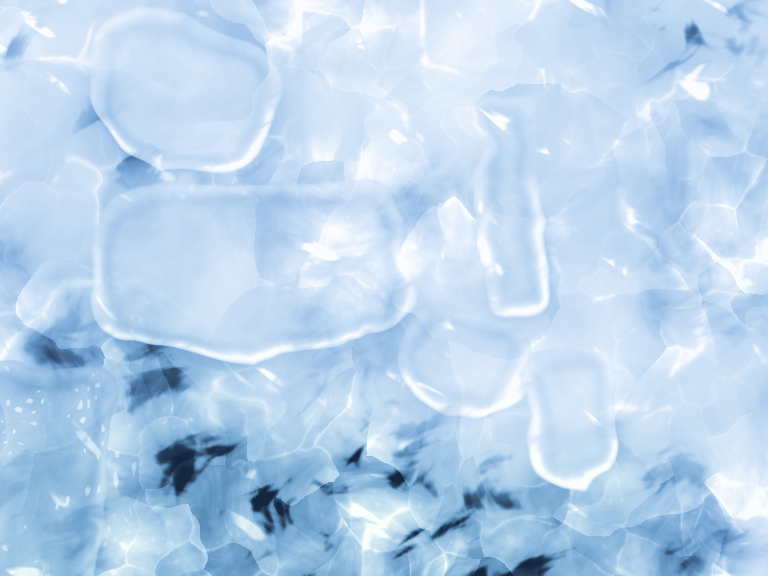
This texture is drawn by a Shadertoy shader. Its source:

```glsl
vec2 hash2(vec2 p) {
    vec3 h = fract(p.xyx * vec3(0.1031, 0.103, 0.0973));
    h += dot(h, h.yzx + 33.33);
    return fract((h.xx + h.yz) * h.zy);
}

mat2 rotate(float a) { return mat2(cos(a), -sin(a), sin(a), cos(a)); }

float bump(float x, float width) { return exp(-x * x / (width * width)); }

// Layered sines, each octave bent by the one before
float swirl(vec2 p, int octaves) {
    float sum = 0.0, amp = 0.5;
    for (int i = 0; i < octaves; i++) {
        p = rotate(0.9) * p * 1.7 + 1.3;
        p += 0.5 * sin(p.yx + 0.7);
        sum += amp * sin(p.x) * sin(p.y);
        amp *= 0.64;
    }
    return sum;
}

// Cellular facets: x = distance to border, y = tilted shade of the cell
vec2 facets(vec2 p) {
    vec2 cell = floor(p), nearest = vec2(0.0);
    float first = 9.0, second = 9.0, id = 0.0;
    for (int j = -1; j <= 1; j++)
    for (int i = -1; i <= 1; i++) {
        vec2 c = cell + vec2(i, j), h = hash2(c + 40.0);
        vec2 offset = c + h - p;
        float d = length(offset);
        if (d < first) {
            second = first;
            first = d;
            nearest = offset;
            id = h.x;
        } else second = min(second, d);
    }
    float angle = id * 40.0;
    return vec2(second - first, id - 0.5 + dot(nearest, vec2(cos(angle), sin(angle))));
}

// Rounded block whose underside rises away from its middle
float blockDistance(vec2 p, vec4 box, float tilt, float bend) {
    vec2 q = rotate(tilt) * (p - box.xy);
    q.y -= bend * abs(q.x) * clamp(-q.y / box.w, 0.0, 1.0);
    float radius = 0.6 * min(box.z, box.w);
    q = abs(q) - box.zw + radius;
    return length(max(q, 0.0)) + min(max(q.x, q.y), 0.0) - radius;
}

vec3 iceColour(float tone) {
    vec3 ramp[8] = vec3[8](
        vec3(0.09, 0.14, 0.27), vec3(0.20, 0.29, 0.43), vec3(0.33, 0.51, 0.71),
        vec3(0.47, 0.65, 0.84), vec3(0.62, 0.76, 0.91), vec3(0.75, 0.85, 0.95),
        vec3(0.85, 0.91, 0.98), vec3(0.98, 0.99, 1.0));
    tone = clamp(tone, 0.0, 6.99);
    int i = int(tone);
    return mix(ramp[i], ramp[i + 1], fract(tone));
}

void mainImage(out vec4 fragColor, in vec2 fragCoord) {
    vec2 p = fragCoord / iResolution.y;
    float broad = swirl(p * 3.0, 3);
    float crinkle = swirl(p * 12.0, 6);
    float streak = swirl(rotate(0.5) * p * vec2(9.0, 17.0) + 5.0, 5);
    vec2 wobble = vec2(swirl(p * 6.0, 4), swirl(p * 6.0 + 9.0, 4));

    // Pale upper ice over a deep blue hollow
    float depth = smoothstep(0.5, 0.12, p.y + 0.16 * broad) * smoothstep(1.45, 0.85, p.x);
    float rough = 0.25 + 0.6 * smoothstep(-0.1, 0.35, swirl(p * 4.0 + 7.0, 2)) + 0.6 * depth;
    vec2 large = facets((p + 0.06 * wobble) * 4.5);
    vec2 shard = facets((p + 0.05 * wobble) * vec2(13.0, 11.0));
    float tone = 5.3 - 1.9 * depth + 0.8 * broad + 0.7 * large.y;
    tone += rough * (0.8 * shard.y + 1.5 * crinkle + 0.8 * streak);
    tone += 0.9 * bump(large.x, 0.06) * smoothstep(-0.1, 0.4, crinkle);
    tone += rough * bump(shard.x, 0.06) * smoothstep(-0.1, 0.5, streak);

    // Dark crevices
    float crevice = 0.8 * depth + bump(length((p - vec2(1.2, 0.96)) * vec2(0.8, 1.0)), 0.09)
        + 0.8 * bump(length(p - vec2(0.21, 0.76)), 0.07)
        + 0.8 * bump(length(p - vec2(0.01, 0.92)), 0.05)
        + 0.6 * bump(length(p - vec2(0.6, 0.12)), 0.13);
    tone -= 3.2 * crevice * smoothstep(0.18, 0.6, -streak - 0.3 * crinkle);

    // Large smooth blocks: centre and half size, then tilt, bend and tone
    vec4 boxes[6] = vec4[6](
        vec4(0.31, 0.83, 0.16, 0.14), vec4(0.80, 0.37, 0.11, 0.10),
        vec4(0.99, 0.28, 0.08, 0.12), vec4(0.89, 0.65, 0.055, 0.19),
        vec4(0.44, 0.52, 0.28, 0.16), vec4(0.05, 0.16, 0.13, 0.22));
    vec3 looks[6] = vec3[6](
        vec3(-0.25, 0.35, 5.7), vec3(-0.3, 0.3, 5.1), vec3(0.2, 0.4, 5.2),
        vec3(0.08, 0.0, 5.4), vec3(0.06, 0.3, 5.4), vec3(-0.12, 0.0, 3.7));
    for (int i = 0; i < 6; i++) {
        vec4 box = boxes[i];
        float d = blockDistance(p + 0.025 * wobble, box, looks[i].x, looks[i].y);
        float inside = smoothstep(0.003, -0.003, d);
        float low = smoothstep(0.5, -0.6, (p.y - box.y) / box.w);
        float refraction = 0.35 + 1.5 * bump(length(p - vec2(0.59, 0.53)), 0.12);
        float body = looks[i].z + 0.5 * broad + 0.3 * large.y
            + refraction * (crinkle + 0.6 * streak);
        tone -= 0.8 * low * (1.0 - inside) * exp(-35.0 * max(d, 0.0));
        tone = mix(tone, body, 0.8 * inside);
        float shine = (0.25 + 0.75 * low) * smoothstep(-0.5, 0.3, streak);
        tone += inside * (1.7 * shine * bump(d + 0.009, 0.009) - 0.5 * bump(d + 0.032, 0.012));
    }

    // Glassy glints and fine bright flecks
    float glint = smoothstep(0.5, 0.72, swirl(rotate(-0.6) * p * vec2(9.0, 22.0) + 2.0, 4));
    tone += 2.0 * glint * smoothstep(-0.1, 0.3, crinkle);
    vec2 fleck = facets((p + 0.03 * wobble) * vec2(60.0, 42.0));
    float slab = bump(length(p - vec2(0.08, 0.2)), 0.16);
    tone += (0.4 * rough + 1.8 * slab) * smoothstep(0.55, 0.8, fleck.x)
        * smoothstep(0.0, 0.3, streak + 0.5 * crinkle);

    // Slight teal cast in the hollow
    vec3 colour = iceColour(tone) + depth * vec3(-0.01, 0.01, -0.02);
    fragColor = vec4(colour, 1.0);
}
```
